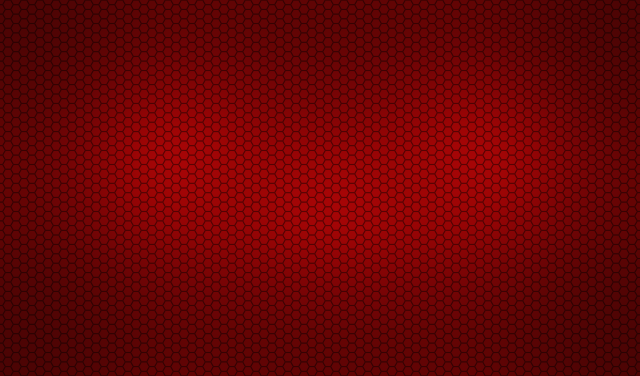
Reproduce this pattern procedurally as a WebGL 2 fragment shader.

```glsl
#version 300 es
precision highp float;
// Red hexagonal mesh with dark joints, lit by a broad soft glow that wraps at the edges.

uniform vec2 u_resolution;
out vec4 fragColor;

const float PI = 3.14159265;
const float SQRT3 = 1.7320508;
const vec2 REPEATS = vec2(40.0, 40.0);   // column pairs across, rows down
const float JOINT_HALF_WIDTH = 0.065;    // relative to the row height

const vec3 SHADE_RED = vec3(0.265, 0.015, 0.015);
const vec3 BRIGHT_RED = vec3(0.65, 0.018, 0.022);
const float JOINT_DARKNESS = 0.45;

// Distance to the nearest edge of a flat-topped hexagon; the row height is 1
float hexEdgeDistance(vec2 grid) {
  vec2 cell = vec2(SQRT3, 1.0);
  vec2 a = (fract(grid) - 0.5) * cell;
  vec2 b = (fract(grid + 0.5) - 0.5) * cell;
  vec2 q = abs(dot(a, a) < dot(b, b) ? a : b);
  return 0.5 - max(q.y, dot(q, vec2(0.5 * SQRT3, 0.5)));
}

// Soft elliptical light, periodic over the canvas
float wrappedGlow(vec2 uv, vec2 center, vec2 size) {
  vec2 d = sin(PI * (uv - center)) / (PI * size);
  return exp(-dot(d, d));
}

// Blends lights without exceeding full brightness
float screenBlend(float a, float b) {
  return 1.0 - (1.0 - a) * (1.0 - b);
}

void main() {
  vec2 uv = gl_FragCoord.xy / u_resolution;

  // Two upper side lights and one lower central light
  float sides = screenBlend(wrappedGlow(uv, vec2(0.28, 0.57), vec2(0.165, 0.25)),
                            wrappedGlow(uv, vec2(0.74, 0.57), vec2(0.165, 0.25)));
  float middle = wrappedGlow(uv, vec2(0.52, 0.46), vec2(0.24, 0.26));
  float light = screenBlend(sides, middle);

  // Dark joints with soft edges
  float pixel = REPEATS.y / u_resolution.y;
  float softness = max(0.5 * pixel, 0.06);
  float edge = hexEdgeDistance(uv * REPEATS);
  float joint = 1.0 - smoothstep(JOINT_HALF_WIDTH - softness,
                                 JOINT_HALF_WIDTH + softness, edge);

  vec3 color = mix(SHADE_RED, BRIGHT_RED, light);
  color *= 1.0 - JOINT_DARKNESS * joint;
  fragColor = vec4(color, 1.0);
}
```
